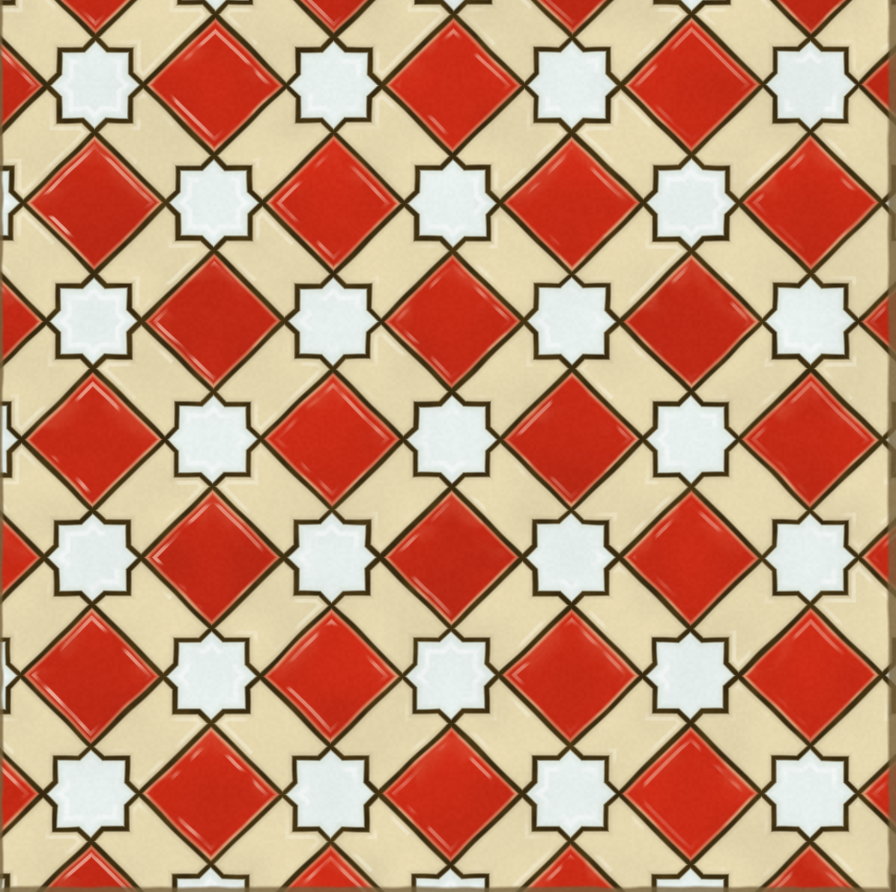
A Shadertoy shader for this pattern:

```glsl
// Glazed tile: red diamonds and white eight-point stars on cream, outlined in dark brown.
#define STEPS vec2(7.52, 7.55)     // star-to-diamond steps across the canvas
#define ORIGIN vec2(0.107, 0.110)  // centre of the lower left star
#define DIAMOND 0.598              // half diagonal, in steps
#define STAR_TIP 0.402             // star centre to its axial points
#define STAR_BOX 0.300             // half side of the star's square
#define LINE 0.021                 // half width of the outline
#define WOBBLE 0.014               // hand-drawn unevenness
#define GLOSS 0.75                 // strength of the glints
#define RED vec3(0.765, 0.165, 0.085)
#define CREAM vec3(0.895, 0.840, 0.680)
#define WHITE vec3(0.905, 0.935, 0.925)
#define INK vec3(0.230, 0.175, 0.065)

float hash(vec2 p) {
    vec3 q = fract(p.xyx * 0.1031);
    q += dot(q, q.yzx + 33.33);
    return fract((q.x + q.y) * q.z);
}

float noise(vec2 p) {
    vec2 i = floor(p), f = fract(p);
    f = f * f * (3.0 - 2.0 * f);
    return mix(mix(hash(i), hash(i + vec2(1, 0)), f.x),
               mix(hash(i + vec2(0, 1)), hash(i + vec2(1, 1)), f.x), f.y);
}

// Nearest point of the checkerboard lattice (x + y even)
vec2 nearestSite(vec2 p) {
    vec2 k = floor(vec2(p.x + p.y, p.x - p.y) * 0.5 + 0.5);
    return vec2(k.x + k.y, k.x - k.y);
}

float sdDiamond(vec2 p, float r) {
    return (abs(p.x) + abs(p.y) - r) * 0.7071;
}

float sdStar(vec2 p) {
    return min(max(abs(p.x), abs(p.y)) - STAR_BOX, sdDiamond(p, STAR_TIP));
}

// Soft stripe centred on distance c
float band(float d, float c, float w) {
    return 1.0 - smoothstep(0.3 * w, w, abs(d - c));
}

void mainImage(out vec4 fragColor, in vec2 fragCoord) {
    vec2 uv = fragCoord / iResolution.xy;
    float px = STEPS.y / iResolution.y;
    float aa = max(0.012, px);

    // Lattice coordinates with a slight skew and a hand-drawn wobble
    vec2 q = (uv - ORIGIN) * STEPS;
    q.x += 0.05 * (1.0 - uv.x) * (1.0 - uv.y);
    q += WOBBLE * (vec2(noise(q * 4.0 + 40.0), noise(q * 4.0 + 80.0)) - 0.5);

    vec2 starSite = nearestSite(q);
    vec2 diamondSite = nearestSite(q - vec2(1, 0)) + vec2(1, 0);
    vec2 s = q - starSite, d = q - diamondSite;
    float seed = hash(diamondSite + 31.0);
    float dStar = sdStar(s), dDiamond = sdDiamond(d, DIAMOND);
    float mottle = noise(q * 3.0 + 20.0) - 0.5;
    float breakup = smoothstep(0.42, 0.70, noise(q * 5.0 + 60.0));

    // Cream ground with pale strokes beside the outlines
    float gap = min(dStar, dDiamond);
    vec3 cream = CREAM * (1.0 + 0.05 * mottle);
    cream *= 1.0 - 0.07 * (1.0 - smoothstep(0.02, 0.07, gap));
    float creamGlint = band(gap, 0.065, 0.026) * breakup * smoothstep(-0.1, 0.3, s.x - s.y + 0.2);
    cream = mix(cream, vec3(0.97, 0.96, 0.89), 0.55 * GLOSS * creamGlint);

    // White stars, faintly shaded at the rim
    vec3 white = WHITE * (1.0 + 0.03 * mottle);
    white = mix(white, vec3(0.83, 0.86, 0.80), 0.55 * smoothstep(-0.08, -0.02, dStar));
    white = mix(white, vec3(0.98), breakup * band(dStar, -0.10, 0.03) * 0.5);

    // Red diamonds with a thin glaze rim
    vec3 red = RED * (1.0 + 0.08 * (seed - 0.5) + 0.07 * mottle + 0.06 * d.y);
    float rim = smoothstep(-0.062, -0.030, dDiamond);
    red = mix(red, vec3(0.86, 0.60, 0.45), rim * (0.65 + 0.35 * breakup));

    // Broken glints along the diamond edges, strongest on the left of the tile
    float upper = smoothstep(-0.08, 0.10, d.y);
    float lowerLeft = (1.0 - upper) * smoothstep(0.1, -0.1, d.x);
    float side = upper * mix(0.85, 0.45, uv.x) + lowerLeft * (1.0 - uv.x);
    float streak = band(dDiamond, -0.075 - 0.025 * seed, 0.024);
    float dashes = smoothstep(0.40, 0.72, noise(q * 6.0 + 17.0 * seed));
    red = mix(red, vec3(0.98, 0.86, 0.78), GLOSS * streak * dashes * side);
    float sheen = smoothstep(-0.24, -0.06, dDiamond) * upper * breakup;
    red = mix(red, vec3(0.88, 0.48, 0.36), 0.22 * sheen);

    // Assemble the fills, then the outlines
    vec3 col = mix(cream, white, 1.0 - smoothstep(-aa, aa, dStar));
    col = mix(col, red, 1.0 - smoothstep(-aa, aa, dDiamond));
    float edge = min(abs(dStar), abs(dDiamond));
    float halfWidth = LINE * (0.85 + 0.3 * noise(q * 2.5 + 10.0));
    vec3 ink = INK * (0.85 + 0.4 * noise(q * 9.0 + 50.0));
    col = mix(col, ink, 1.0 - smoothstep(halfWidth - aa, halfWidth + aa, edge));

    // Worn outer edge of the tile, plus fine grain
    float wear = 0.002 * noise(uv.yx * 50.0);
    float border = max(smoothstep(0.004, 0.0, uv.x - wear), smoothstep(0.007, 0.002, uv.y - wear));
    border = max(border, smoothstep(0.990, 0.995, uv.x + wear));
    col = mix(col, vec3(0.46, 0.38, 0.24), 0.8 * border);
    col += 0.02 * (noise(uv * 300.0) - 0.5);
    fragColor = vec4(clamp(col, 0.0, 1.0), 1.0);
}
```
